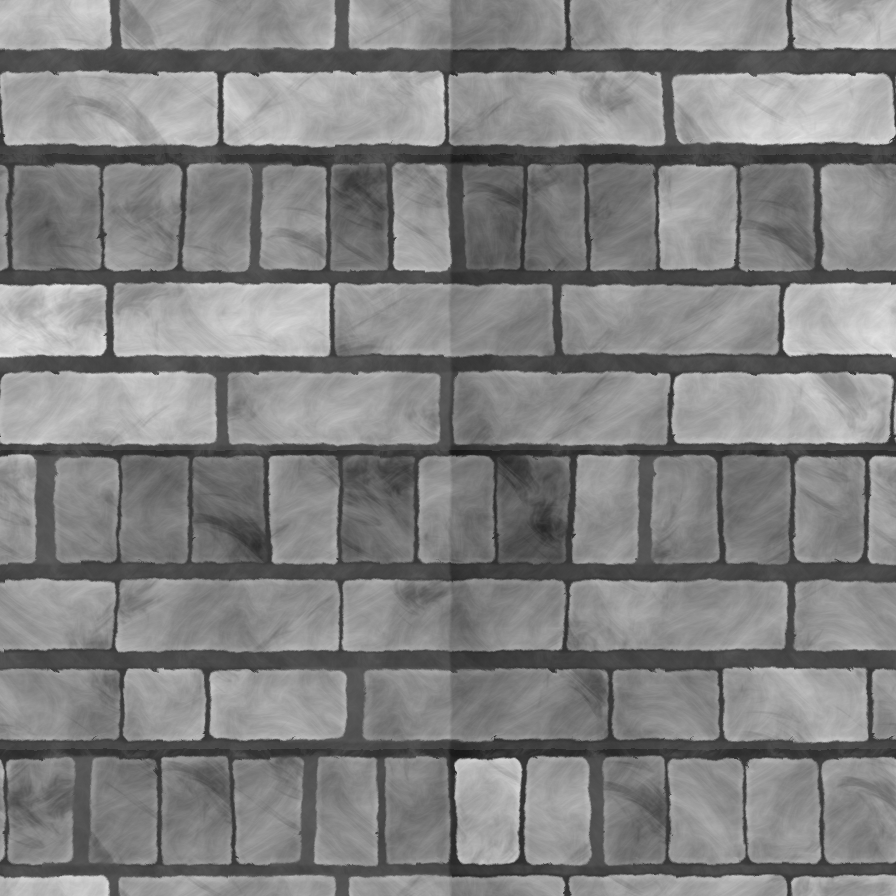
Give the GLSL for this texture map, as a three.js fragment shader.

```glsl
// Weathered grey brick wall: two stretcher courses and one header course, three times over.
varying vec2 vUv;

float hash(vec2 p) {
  return fract(sin(dot(p, vec2(127.1, 311.7))) * 43758.5);
}

// Layered, warped sines; they tile for whole frequencies.
float clouds(vec2 uv, float frequency, float seed) {
  vec2 q = 6.28318 * uv * frequency + seed * vec2(17.0, 29.0);
  float sum = 0.0, amp = 0.5;
  for (int i = 0; i < 5; i++) {
    q += 0.7 * sin(q.yx + vec2(1.3, 4.1));
    sum += amp * sin(q.x) * cos(q.y);
    q = mat2(2.0, 1.0, -1.0, 2.0) * q;
    amp *= 0.62;
  }
  return sum;
}

// Shift of the joints in the course of mixed brick lengths.
float unevenShift(float x) {
  return 56.0 * (smoothstep(302.0, 430.0, x) - smoothstep(102.0, 178.0, x))
       + 36.0 * (smoothstep(430.0, 524.0, x) - smoothstep(524.0, 617.0, x));
}

void main() {
  // The wall is 768 units wide, with y running down.
  vec2 uv = vec2(vUv.x, 1.0 - vUv.y);
  vec2 p = uv * 768.0;
  p += 1.6 * vec2(clouds(uv, 8.0, 1.0), clouds(uv, 8.0, 2.0));

  // One column per group of three courses.
  mat3 centres = mat3(13.0, 93.0, 186.5, 274.0, 350.0, 437.0, 527.5, 604.0, 695.0);
  mat3 offsets = mat3(100.0, -2.0, 9.0, 92.0, 0.0, 39.0, 100.0, -24.0, 3.0);
  mat3 sways = mat3(0.0, 0.0, 20.0, 0.0, 0.0, -3.0, 0.0, 0.0, 5.0);
  mat3 tones = mat3(0.66, 0.67, 0.51, 0.66, 0.64, 0.47, 0.60, 0.56, 0.54);

  // Nearest course
  float nearest = 1000.0, dy = 0.0, halfHeight = 30.0, row = 0.0;
  float offset = 0.0, sway = 0.0, tone = 0.0;
  for (int g = 0; g < 3; g++) {
    for (int r = 0; r < 3; r++) {
      float y = mod(p.y - centres[g][r] + 384.0, 768.0) - 384.0;
      float h = r == 2 ? 45.5 : 30.5;
      if (abs(y) - h < nearest) {
        nearest = abs(y) - h;
        dy = y;
        halfHeight = h;
        row = float(g * 3 + r);
        offset = offsets[g][r];
        sway = sways[g][r];
        tone = tones[g][r];
      }
    }
  }
  bool header = halfHeight > 40.0;
  bool uneven = row == 7.0;
  float pitch = header ? 64.0 : (uneven ? 128.0 : 192.0);
  float count = 768.0 / pitch;

  // Nearest upright joint, with its own width, lean and drift
  float x = p.x - sway * sin(6.28318 * uv.x) - (uneven ? unevenShift(p.x) : 0.0);
  float joint = floor((x - offset) / pitch + 0.5);
  vec2 jointId = vec2(mod(joint, count), row);
  float gap = 2.5 + 2.0 * hash(jointId + 3.0) + 13.0 * pow(hash(jointId + 7.0), 6.0);
  float dx = x - offset - joint * pitch;
  dx += 5.0 * (hash(jointId + 11.0) - 0.5) + 0.09 * dy * (hash(jointId + 19.0) - 0.5);
  vec2 brickId = vec2(mod(joint - step(dx, 0.0), count), row);
  float seed = hash(brickId + 23.0);

  // Rounded, chipped brick outline; negative inside
  float slant = (hash(brickId + 31.0) - 0.5) * (header ? 0.05 : 0.025);
  float inset = 2.0 * hash(brickId + 37.0) - 1.0;
  vec2 inner = vec2(abs(dx) - 0.5 * gap, halfHeight - inset - abs(dy + slant * dx));
  float radius = 3.0 + 6.0 * seed;
  vec2 corner = radius - inner;
  float d = length(max(corner, 0.0)) + min(max(corner.x, corner.y), 0.0) - radius;
  float rough = clouds(uv, 23.0, 5.0);
  d += 0.9 * rough + 3.0 * smoothstep(0.55, 1.0, clouds(uv, 9.0, 6.0));

  // Tonal break down the middle, fading to the right
  float seam = smoothstep(384.0, 388.0, p.x) * exp(-max(p.x - 386.0, 0.0) / 95.0);

  // Brick face: own tone, blotches, stains and a pale rim
  float blotch = clouds(uv, 4.0, seed);
  float face = tone + 0.16 * (seed - 0.5) + 0.12 * blotch;
  face += 0.22 * smoothstep(0.86, 1.0, hash(brickId + 41.0));
  face -= 0.13 * smoothstep(0.2, 0.8, clouds(uv, 3.0, seed + 4.0));
  face += 0.025 * clouds(uv * vec2(1.0, 2.0), 17.0, seed);
  face += 0.05 * smoothstep(-6.0, -1.5, d) - 0.10 * seam;

  // Mortar: dark above headers and in narrow upright joints
  float mortar = 0.33 + 0.03 * clouds(uv, 6.0, 8.0) + 0.02 * rough;
  float upright = smoothstep(-3.0, 1.0, -nearest);
  mortar -= 0.10 * upright * (1.0 - smoothstep(4.0, 10.0, gap));
  float shade = header && dy < 0.0 ? 0.13 : 0.05;
  mortar -= shade * (1.0 - upright) * smoothstep(-0.4, 0.5, clouds(uv, 5.0, 9.0) + 0.3);
  mortar -= 0.08 * seam;

  float grey = mix(face, mortar, smoothstep(-1.2, 1.2, d));
  gl_FragColor = vec4(vec3(clamp(grey, 0.08, 0.92)), 1.0);
}
```
